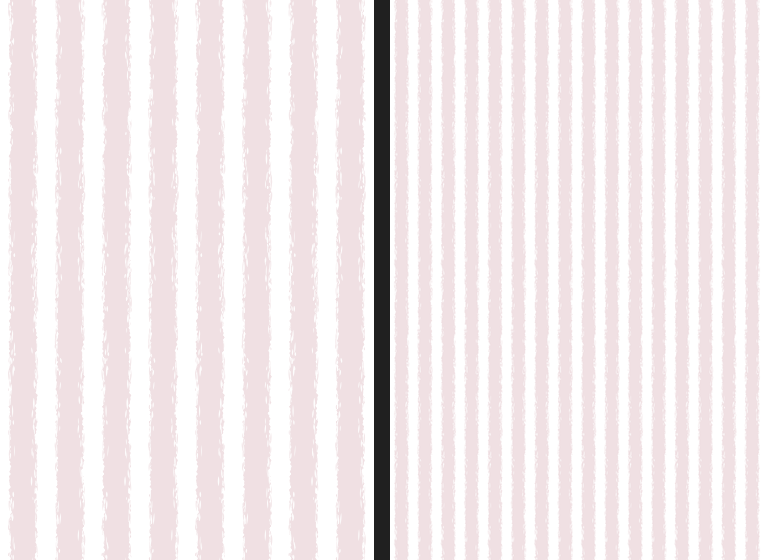
Left: one tile. Right: repeated 2 by 2.
Reproduce this pattern procedurally as a WebGL 1 fragment shader.

```glsl
precision highp float;
// Blush vertical stripes with dry-brushed, lightly scratched edges on white.

uniform vec2 u_resolution;

const vec3 PAPER = vec3(1.0);
const vec3 BLUSH = vec3(0.94, 0.88, 0.89);
const float STRIPES = 8.0;        // repeats across
const float CENTRE = 0.495;       // stripe centre within its repeat
const float HALF_WIDTH = 0.278;   // in repeats
const float RAGGED = 0.0075;      // edge wobble, in repeats
const float ROWS = 90.0;          // rows of bristle marks down the canvas
const float SCRATCH_DEPTH = 0.10; // reach of scratches into the paint
const float STRAY_REACH = 0.035;  // reach of stray bristles onto the paper
const float VARIANTS = 2.0;       // stripe designs that alternate
const float TAU = 6.2831853;

float hash(vec2 p) {
  vec3 q = fract(vec3(p.xyx) * vec3(0.1031, 0.1030, 0.0973));
  q += dot(q, q.yzx + 33.33);
  return fract((q.x + q.y) * q.z);
}

// Layered sines with whole frequencies, so the edge wraps vertically.
float raggedEdge(float y, float seed) {
  float sum = 0.0;
  float frequency = 9.0;
  for (int i = 0; i < 6; i++) {
    float phase = TAU * hash(vec2(seed, float(i) + 3.0));
    float bend = 1.4 * sin(TAU * y * (5.0 + float(i)) + phase * 2.0);
    sum += sin(TAU * y * frequency + phase + bend);
    frequency = floor(frequency * 1.75);
  }
  return sum * RAGGED;
}

// Amount of wear along an edge, heaviest around mid-height.
float wearAt(float y, float seed) {
  float phase = TAU * hash(vec2(seed, 71.0));
  float waves = sin(TAU * y * 3.0 + phase) + sin(TAU * y * 7.0 - phase * 2.0);
  float middle = exp(-pow((y - 0.52) / 0.05, 2.0));
  return clamp(0.30 + 0.13 * waves + 0.4 * middle, 0.06, 0.85);
}

// Coverage of thin tapered marks scattered in wrapped cells along an edge.
float bristles(float depth, float y, float reach, float seed, float pixel) {
  float cover = 0.0;
  float row = floor(y * ROWS);
  for (int j = -1; j <= 1; j++) {
    float cell = row + float(j);
    float key = mod(cell, ROWS);
    float wear = wearAt((key + 0.5) / ROWS, seed);
    for (int k = 0; k < 3; k++) {
      vec2 id = vec2(key + 0.37, seed * 17.0 + float(k) * 5.3);
      float near = hash(id + 11.0);
      float along = y * ROWS - cell - hash(id + 23.0);
      float t = along / mix(0.25, 1.0, hash(id + 37.0));
      float lean = (hash(id + 59.0) - 0.5) * 0.02;
      float middle = reach * near * near + lean * t;
      float w = mix(0.006, 0.018, hash(id + 83.0)) * max(1.0 - t * t, 0.0);
      float overlap = min(depth + 0.5 * pixel, middle + w)
                    - max(depth - 0.5 * pixel, middle - w);
      float present = step(hash(id + 97.0), wear);
      cover = max(cover, present * clamp(overlap / pixel, 0.0, 1.0));
    }
  }
  return cover;
}

void main() {
  vec2 uv = gl_FragCoord.xy / u_resolution;
  float pixel = STRIPES / u_resolution.x;

  // Position within one repeat, and a seed for each edge of each design.
  float across = uv.x * STRIPES;
  float x = fract(across) - CENTRE;
  float seed = 1.0 + step(0.0, x) + 2.0 * mod(floor(across), VARIANTS);
  float depth = HALF_WIDTH - abs(x);

  // Ragged body of the stripe.
  float body = depth + raggedEdge(uv.y, seed);
  float paint = clamp(body / pixel + 0.5, 0.0, 1.0);

  // Stray bristles outside, then bare scratches inside.
  float stray = bristles(-depth, uv.y, STRAY_REACH, seed + 8.0, pixel);
  float scratch = bristles(depth, uv.y, SCRATCH_DEPTH, seed, pixel);
  paint = max(paint, 0.8 * stray) * (1.0 - 0.9 * scratch);

  gl_FragColor = vec4(mix(PAPER, BLUSH, paint), 1.0);
}
```
